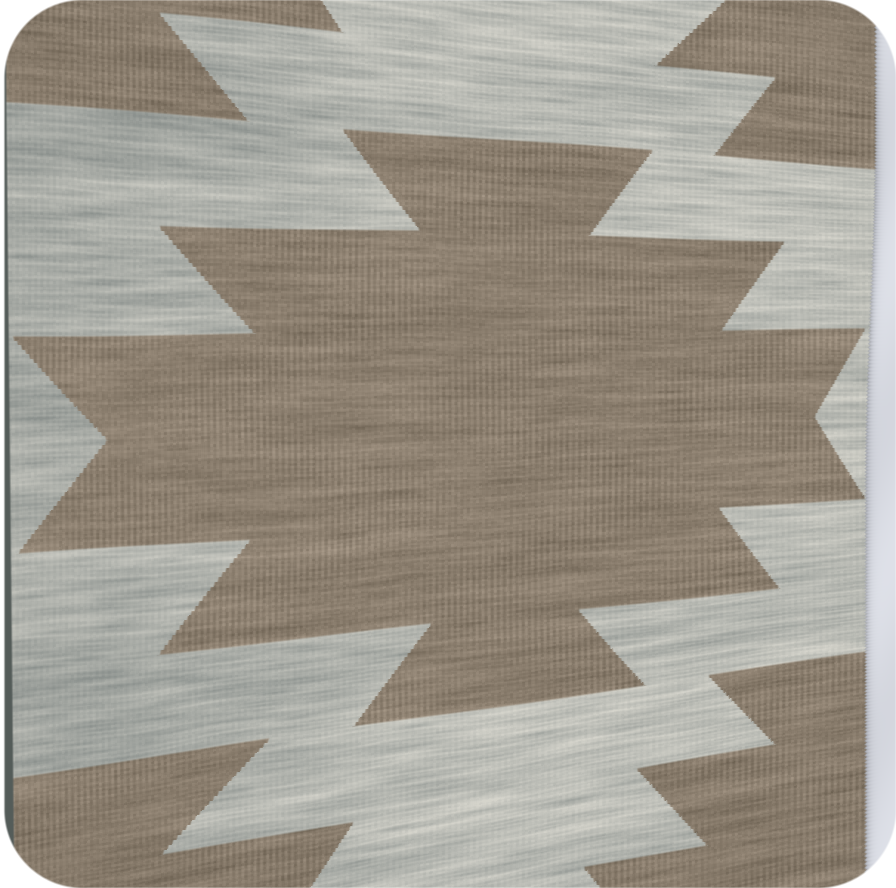
Reproduce this texture procedurally as a Shadertoy shader.

```glsl
const vec3 BROWN_DARK = vec3(0.44, 0.395, 0.335);
const vec3 BROWN_LIGHT = vec3(0.645, 0.59, 0.525);
const vec3 WOOL_GREY = vec3(0.57, 0.59, 0.575);
const vec3 WOOL_PALE = vec3(0.79, 0.79, 0.76);
const vec3 FLOOR_PALE = vec3(0.85, 0.86, 0.89);
const vec3 FLOOR_DARK = vec3(0.33, 0.36, 0.35);
const float SOFTNESS = 0.0016;
const float CORNER_RADIUS = 0.088;
const float RIBS = 145.0;
const float WEFT_ROWS = 24.0;
const int BANDS = 11;

// Seam heights, measured downward, at the left and right sides
const vec2 SEAMS[12] = vec2[12](
    vec2(-0.115, -0.008), vec2(-0.004, 0.103), vec2(0.115, 0.191),
    vec2(0.249, 0.274), vec2(0.378, 0.371), vec2(0.500, 0.467),
    vec2(0.626, 0.558), vec2(0.755, 0.648), vec2(0.877, 0.730),
    vec2(0.997, 0.814), vec2(1.102, 0.911), vec2(1.212, 1.020));

// Per band: left edge at top and bottom, right edge at top and bottom
const vec4 SPANS[11] = vec4[11](
    vec4(0.303, 0.382, 0.837, 0.732), vec4(0.177, 0.277, 0.866, 0.797),
    vec4(0.382, 0.469, 0.729, 0.658), vec4(0.177, 0.284, 0.876, 0.805),
    vec4(0.013, 0.120, 0.966, 0.909), vec4(0.120, 0.020, 0.909, 0.966),
    vec4(0.280, 0.177, 0.802, 0.870), vec4(0.482, 0.395, 0.645, 0.720),
    vec4(0.302, 0.180, 0.790, 0.865), vec4(0.395, 0.319, 0.710, 0.789),
    vec4(0.200, 0.100, 0.651, 0.730));

float edge(float d) { return smoothstep(-SOFTNESS, SOFTNESS, d); }

float hash(vec2 p) { return fract(sin(dot(p, vec2(127.1, 311.7))) * 43758.5); }

// Distance to the nearest jittered cell point
float cellular(vec2 p) {
    vec2 cell = floor(p);
    float nearest = 2.0;
    for (int j = -1; j <= 1; j++)
        for (int i = -1; i <= 1; i++) {
            vec2 c = cell + vec2(i, j);
            vec2 point = c + vec2(hash(c), hash(c + 37.3));
            nearest = min(nearest, length(p - point));
        }
    return nearest;
}

// Long yarn streaks along the weft, roughly centred on zero
float streaks(vec2 weft) {
    return 0.40 * (cellular(weft * vec2(2.3, 3.1)) - 0.45)
         + 0.45 * (cellular(weft * vec2(4.7, 8.3) + 11.0) - 0.45)
         + 0.50 * (cellular(weft * vec2(11.0, 19.0) + 23.0) - 0.45);
}

float seam(int i, float x) {
    return mix(SEAMS[i].x, SEAMS[i].y, x) + 0.0015 * sin(11.0 * x + float(i) * 1.7);
}

// x: brown coverage, y: continuous weft coordinate
vec2 weave(vec2 q) {
    float brown = 0.0, weft = 0.0;
    for (int i = 0; i < BANDS; i++) {
        float top = seam(i, q.x), bottom = seam(i + 1, q.x);
        float t = clamp((q.y - top) / (bottom - top), 0.0, 1.0);
        weft += t;
        float stair = mix(t, (floor(t * WEFT_ROWS) + 0.5) / WEFT_ROWS, 0.7);
        vec4 s = SPANS[i];
        float inside = edge(q.x - mix(s.x, s.y, stair)) * edge(mix(s.z, s.w, stair) - q.x);
        if (i < 2 || i > 7) inside = 1.0 - inside;
        brown += inside * (edge(q.y - top) - edge(q.y - bottom));
    }
    return vec2(clamp(brown, 0.0, 1.0), weft);
}

void mainImage(out vec4 fragColor, in vec2 fragCoord) {
    vec2 q = fragCoord / iResolution.xy;
    q.y = 1.0 - q.y;
    vec2 pattern = weave(q);
    vec2 weft = vec2(q.x, pattern.y);

    // Yarn variation, vertical ribs and fine rows
    float yarn = streaks(weft);
    float slub = 1.0 - smoothstep(0.03, 0.22, cellular(weft * vec2(7.0, 5.0) + 51.0));
    float rib = sin(6.2832 * RIBS * q.x + 0.7 * sin(17.0 * q.y + 5.0 * q.x));
    float ribFade = 0.65 + 0.35 * sin(23.0 * q.x + 2.0 * sin(3.0 * weft.y));
    float row = sin(6.2832 * WEFT_ROWS * weft.y + 3.0 * sin(31.0 * q.x));
    float grain = hash(floor(vec2(q.x * RIBS * 2.0, weft.y * WEFT_ROWS * 1.6))) - 0.5;

    // Brown wool
    float brownTone = 0.51 + 0.65 * yarn + 0.17 * rib * ribFade + 0.04 * row
        + 0.20 * grain - 0.16 * slub + 0.10 * sin(3.1416 * q.y) - 0.05;
    vec3 brown = mix(BROWN_DARK, BROWN_LIGHT, clamp(brownTone, -0.2, 1.25));

    // Undyed wool: greyer at the left, paler across the middle
    float broad = sin(2.3 * weft.y + 1.5 * q.x) + 0.6 * sin(5.1 * weft.y - 3.0 * q.x);
    float woolTone = 0.42 + 0.36 * smoothstep(0.05, 0.6, q.x) + 0.09 * broad
        + 0.95 * yarn + 0.05 * rib + 0.04 * row + 0.12 * grain - 0.18 * slub;
    vec3 wool = mix(WOOL_GREY, WOOL_PALE, clamp(woolTone, -0.1, 1.2));

    vec3 rug = mix(wool, brown, pattern.x);

    // Floor showing beyond both selvedges
    float leftSide = mix(0.006, 0.016, q.y);
    float rightSide = mix(0.977, 0.966, smoothstep(0.15, 0.55, q.y)) + 0.0008 * row;
    float fold = 0.02 * sin(19.0 * q.y + 40.0 * q.x);
    float shadow = 0.22 * exp(-max(q.x - rightSide, 0.0) * 260.0);
    vec3 pale = FLOOR_PALE + fold - shadow;
    vec3 color = mix(rug, pale, edge(q.x - rightSide));
    color = mix(FLOOR_DARK, color, edge(q.x - leftSide));

    // Rounded frame on white
    float aspect = iResolution.x / iResolution.y;
    vec2 halfSize = vec2(0.4975 * aspect, 0.5);
    vec2 d = abs((q - vec2(0.5025, 0.5)) * vec2(aspect, 1.0)) - halfSize + CORNER_RADIUS;
    float frame = length(max(d, 0.0)) + min(max(d.x, d.y), 0.0) - CORNER_RADIUS;
    color = mix(color, vec3(1.0), edge(frame));
    fragColor = vec4(color, 1.0);
}
```
